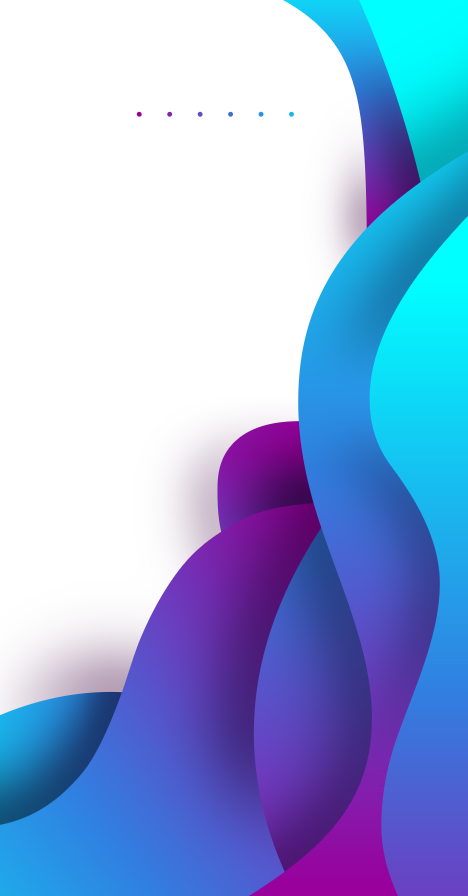
Write a WebGL 2 fragment shader that draws this background.

```glsl
#version 300 es
precision highp float;

uniform vec2 u_resolution;
out vec4 outColor;

const vec2 CANVAS = vec2(0.521, 1.0);

// Shared gradient, cyan to magenta
const vec3 SPECTRUM[5] = vec3[5](
    vec3(0.0, 1.0, 1.0), vec3(0.09, 0.74, 0.94), vec3(0.19, 0.5, 0.88),
    vec3(0.42, 0.25, 0.76), vec3(0.6, 0.0, 0.61));
const vec3 PAPER = vec3(1.0);
const vec3 PAPER_SHADOW = vec3(0.4, 0.22, 0.4);
const vec3 SHADOW = vec3(0.03, 0.0, 0.1);

// Edge curves: position along the axis, offset, slope
const vec3 FRONT[7] = vec3[7](
    vec3(0.0, 0.443, -0.45), vec3(0.078, 0.4245, 0.0), vec3(0.18, 0.443, 0.36),
    vec3(0.349, 0.4896, 0.0), vec3(0.479, 0.436, -0.75), vec3(0.555, 0.4115, 0.0),
    vec3(0.759, 0.521, 0.95));
const vec3 RIBBON[7] = vec3[7](
    vec3(0.0, 0.277, 1.6), vec3(0.056, 0.3516, 1.05), vec3(0.199, 0.414, 0.0),
    vec3(0.41, 0.358, -0.34), vec3(0.551, 0.332, 0.0), vec3(0.746, 0.409, 0.95),
    vec3(0.831, 0.521, 1.7));
const vec3 WAVE[7] = vec3[7](
    vec3(0.0, 0.0794, 0.2), vec3(0.091, 0.1367, 1.2), vec3(0.1354, 0.2266, 2.8),
    vec3(0.156, 0.2865, 2.4), vec3(0.195, 0.358, 1.4), vec3(0.26, 0.415, 0.6),
    vec3(0.3516, 0.4388, 0.1));

const vec2 BUMP_CENTER = vec2(0.3385, 0.453);
const vec2 BUMP_RADII = vec2(0.0964, 0.077);
const float BUMP_LOWER = 0.118;
const float BUMP_POWER = 2.45;

const vec2 DOT_START = vec2(0.155, 0.8725);
const float DOT_STEP = 0.0339;
const float DOT_RADIUS = 0.0027;
const float DOT_LAST = 5.0;

vec3 spectrum(float t) {
    vec3 color = SPECTRUM[0];
    for (int i = 1; i < 5; i++)
        color = mix(color, SPECTRUM[i], clamp(t * 4.0 - float(i - 1), 0.0, 1.0));
    return color;
}

// Piecewise cubic Hermite curve, extended in a straight line past its end
float curve(float t, vec3 k[7]) {
    float value = k[0].y;
    for (int i = 0; i < 6; i++) {
        vec3 a = k[i], b = k[i + 1];
        if (t < a.x) break;
        float h = b.x - a.x;
        float s = min((t - a.x) / h, 1.0);
        float r = 1.0 - s;
        value = mix(a.y, b.y, s * s * (3.0 - 2.0 * s)) + h * s * r * (a.z * r - b.z * s);
    }
    return value + k[6].z * max(t - k[6].x, 0.0);
}

// Implicit value to approximate signed distance, positive inside
float signedDistance(float f) {
    return f / max(length(vec2(dFdx(f), dFdy(f))) * u_resolution.y, 1e-5);
}

float coverage(float d) {
    return clamp(0.5 + d * u_resolution.y, 0.0, 1.0);
}

// Soft falloff outside a shape
float halo(float d, float width) {
    float q = min(d, 0.0) / width;
    return exp(-q * q);
}

void main() {
    vec2 p = gl_FragCoord.xy / u_resolution * CANVAS;
    float drop = 1.0 - p.y;

    // Shape distances
    float front = signedDistance(p.x - curve(p.y, FRONT));
    float ribbon = signedDistance(p.x - curve(p.y, RIBBON));
    float wave = signedDistance(curve(p.x, WAVE) - p.y);
    float lens = signedDistance(p.x - 0.2826 - 1.43 * (p.y - 0.182) * (p.y - 0.182));
    float pool = signedDistance(0.2018 + 0.42 * p.x - 1.7 * p.x * p.x - p.y);
    float strip = signedDistance(p.x - 0.409 + 0.094 * exp(-19.2 * drop));
    float corner = signedDistance(p.x - 0.3997 - 0.44 * drop + 0.507 * drop * drop);
    vec2 b = p - BUMP_CENTER;
    b = abs(b) / vec2(BUMP_RADII.x, b.y > 0.0 ? BUMP_RADII.y : BUMP_LOWER);
    float bump = signedDistance(1.0 - pow(pow(b.x, BUMP_POWER) + pow(b.y, BUMP_POWER), 1.0 / BUMP_POWER));

    // Paper with soft shadows
    float stripShade = 0.42 * halo(strip, 0.032) * exp(-pow((p.y - 0.755) / 0.062, 2.0));
    float bumpShade = 0.34 * halo(bump, 0.043) * smoothstep(0.57, 0.43, p.y);
    float poolShade = 0.48 * halo(pool, 0.055) * smoothstep(-0.04, 0.13, p.x);
    float paperShade = 1.0 - (1.0 - stripShade) * (1.0 - bumpShade) * (1.0 - poolShade);
    vec3 color = mix(PAPER, PAPER_SHADOW, paperShade);

    // Row of dots
    float dotIndex = clamp(round((p.x - DOT_START.x) / DOT_STEP), 0.0, DOT_LAST);
    float dotDistance = DOT_RADIUS - length(p - DOT_START - vec2(dotIndex * DOT_STEP, 0.0));
    color = mix(color, spectrum(1.0 - 0.72 * dotIndex / DOT_LAST), coverage(dotDistance));

    // Upper strip and corner
    vec3 layer = spectrum(0.16 + 3.3 * drop);
    layer = mix(layer, SHADOW, 0.5 * halo(corner, 0.045) * smoothstep(0.97, 0.8, p.y));
    color = mix(color, layer, coverage(strip));
    layer = mix(spectrum(0.3 * (drop - 0.07)), SHADOW, 0.3 * halo(ribbon, 0.065));
    color = mix(color, layer, coverage(corner));

    // Bump and lower pool
    layer = spectrum(0.97 - 1.6 * max(0.49 - p.y, 0.0) + 0.8 * (p.x - 0.3));
    layer = mix(layer, SHADOW, 0.62 * halo(wave, 0.06) * smoothstep(0.22, 0.34, p.x));
    color = mix(color, layer, coverage(bump));
    layer = mix(spectrum(0.28 + 1.9 * p.x), SHADOW, 0.55 * halo(wave, 0.062));
    color = mix(color, layer, coverage(pool));

    // Broad wave and lens
    layer = spectrum(0.33 + p.x + 0.75 * p.y);
    layer = mix(layer, SHADOW, 0.4 * halo(lens, 0.06) * smoothstep(0.02, 0.2, p.y));
    color = mix(color, layer, coverage(wave));
    layer = mix(spectrum(0.5 + 0.95 * (0.41 - p.y)), SHADOW, 0.4 * halo(ribbon, 0.065));
    color = mix(color, layer, coverage(min(lens, wave)));

    // Long ribbon and front shape
    layer = spectrum(0.17 + 0.83 * pow(max(0.831 - p.y, 0.0) / 0.82, 1.1));
    float waist = exp(-pow((p.y - 0.555) / 0.08, 2.0));
    layer = mix(layer, SHADOW, 0.32 * halo(front, 0.05) * (1.0 - waist) * smoothstep(0.1, 0.33, p.y));
    color = mix(color, layer, coverage(ribbon));
    color = mix(color, spectrum(1.09 * (0.6875 - p.y)), coverage(front));

    outColor = vec4(color, 1.0);
}
```
